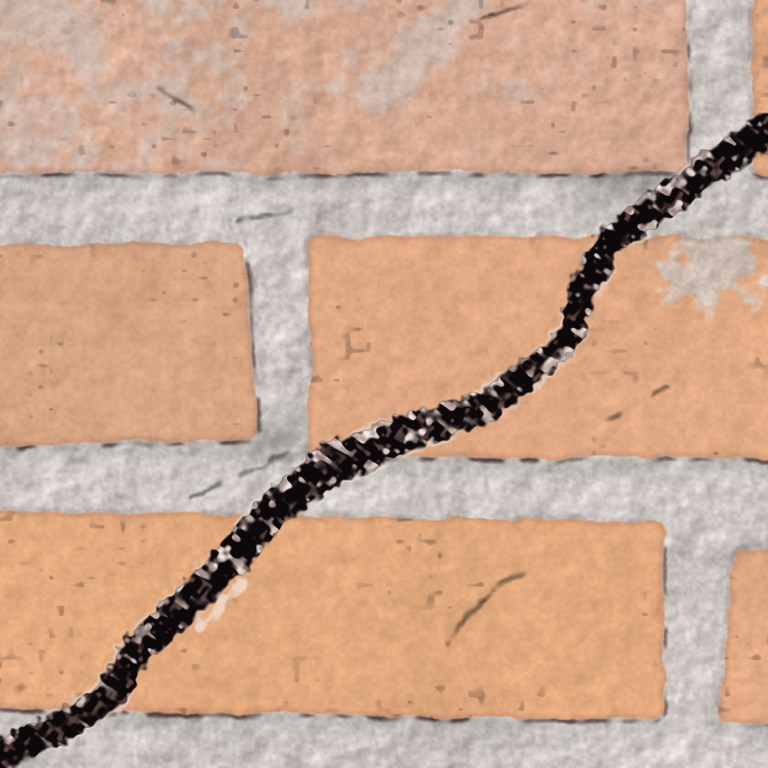
Write a WebGL 2 fragment shader that draws this texture.

```glsl
#version 300 es
precision highp float;
// Weathered brick wall split by a ragged diagonal crack.
// Bricks are noisy rounded boxes over embossed mortar; the crack is the
// distance to a polyline, filled with black and broken up by pale chips.
uniform vec2 u_resolution;
out vec4 fragColor;

float hash(vec2 p) {
  vec3 q = fract(p.xyx * vec3(0.1031, 0.1030, 0.0973));
  q += dot(q, q.yzx + 33.33);
  return fract((q.x + q.y) * q.z);
}

float noise(vec2 p) {
  vec2 i = floor(p), f = fract(p);
  f = f * f * (3.0 - 2.0 * f);
  return mix(mix(hash(i), hash(i + vec2(1, 0)), f.x),
             mix(hash(i + vec2(0, 1)), hash(i + vec2(1, 1)), f.x), f.y);
}

float fbm(vec2 p) {
  float sum = 0.0, amp = 0.5;
  for (int i = 0; i < 5; i++) {
    sum += amp * noise(p);
    p = mat2(1.6, 1.2, -1.2, 1.6) * p + 17.3;
    amp *= 0.5;
  }
  return sum;
}

// x: distance to segment ab, y: signed offset (positive on its left)
vec2 segment(vec2 p, vec2 a, vec2 b) {
  vec2 v = b - a, w = p - a;
  float t = clamp(dot(w, v) / dot(v, v), 0.0, 1.0);
  return vec2(length(w - v * t), (v.x * w.y - v.y * w.x) / length(v));
}

// Lays one brick, with a brown gap line along its lower and right rims
void layBrick(inout vec3 colour, vec2 p, vec2 lo, vec2 hi, vec3 tint) {
  vec2 q = abs(p - 0.5 * (lo + hi)) - 0.5 * (hi - lo) + 0.013;
  float d = length(max(q, 0.0)) + min(max(q.x, q.y), 0.0) - 0.013;
  d += 0.014 * (fbm(p * 32.0) - 0.48);
  float under = smoothstep(0.006, -0.004, p.y - lo.y);
  float beside = smoothstep(-0.004, 0.004, p.x - hi.x);
  float gap = smoothstep(0.007, 0.0, abs(d - 0.002)) * smoothstep(0.25, 0.75, noise(p * 45.0 + 4.0));
  colour *= 1.0 - gap * (0.12 + 0.5 * max(under, 0.9 * beside)) * vec3(0.88, 1, 1);
  colour *= 1.0 - 0.1 * under * smoothstep(0.03, 0.0, d);
  tint *= 1.0 - 0.1 * smoothstep(-0.01, 0.0, d) * vec3(0.7, 1, 1.1);
  colour = mix(colour, tint, smoothstep(0.002, -0.002, d));
}

void main() {
  vec2 p = gl_FragCoord.xy / u_resolution;
  float broad = fbm(p * 7.0) - 0.48, fine = fbm(p * 70.0) - 0.48, grain = noise(p * 210.0) - 0.5;
  // Relief lit from the upper left
  float relief = fbm(p * 38.0) - fbm(p * 38.0 + vec2(-0.22, 0.22));

  // Mortar, shaded where joints meet the crack
  vec3 mortar = vec3(0.8, 0.775, 0.76) + 0.1 * broad + 0.14 * fine + 0.06 * grain + 0.38 * relief;
  mortar *= 1.0 - 0.16 * smoothstep(0.09, 0.0, length((p - vec2(0.365, 0.425)) * vec2(1, 1.5)));
  mortar *= 1.0 - 0.14 * smoothstep(0.09, 0.0, length((p - vec2(0.82, 0.755)) * vec2(0.8, 1.6)));
  vec3 colour = mortar;

  // Brick faces: mottling, relief and small faint pits
  float face = 0.99 + 0.08 * broad + 0.13 * fine + 0.05 * grain + 0.13 * relief;
  face *= 1.0 - 0.22 * smoothstep(0.78, 0.95, noise(p * vec2(75, 105) + 3.0))
                     * smoothstep(0.45, 0.75, noise(p * 13.0));
  vec3 orange = vec3(0.885, 0.668, 0.52) * face;

  // The top brick is dusted with grey, mostly towards its upper left
  float dust = 0.32 - 0.75 * p.x + 0.9 * (p.y - 0.83) + 1.4 * (fbm(p * 26.0 + 5.0) - 0.46) + 0.7 * fine;
  dust += 0.7 * smoothstep(0.045, 0.0, segment(p, vec2(0.49, 0.88), vec2(0.61, 1)).x);
  vec3 dusty = 0.12 * relief + face * mix(vec3(0.845, 0.67, 0.575), vec3(0.8, 0.73, 0.695),
                                          0.8 * smoothstep(0.0, 0.6, dust));

  // Mortar smeared over the right end of the middle brick
  float smear = smoothstep(0.11, 0.0, length((p - vec2(0.925, 0.645)) * vec2(0.75, 1.3)));
  smear = smoothstep(0.45, 0.7, smear * 0.65 + fbm(p * 38.0) - 0.3);

  layBrick(colour, p, vec2(-0.1, 0.775), vec2(0.895, 1.1), dusty);
  layBrick(colour, p, vec2(0.98, 0.772), vec2(1.1), orange);
  layBrick(colour, p + vec2(0.07 * (p.y - 0.55), 0.02 * (0.15 - p.x)),
           vec2(-0.1, 0.423), vec2(0.327, 0.683), orange * vec3(0.955, 0.975, 1));
  layBrick(colour, p, vec2(0.403, 0.404), vec2(1.1, 0.691), mix(orange, mortar, 0.8 * smear));
  layBrick(colour, p + vec2(0, 0.018 * (p.x - 0.4)),
           vec2(-0.1, 0.07), vec2(0.864, 0.329), orange * vec3(1.01, 1, 0.96));
  layBrick(colour, p - vec2(0.1 * (p.y - 0.17), 0), vec2(0.946, 0.057), vec2(1.1, 0.288), orange);

  // Shallow scratches: each entry holds both ends
  vec4 scratches[7] = vec4[7](
    vec4(0.58, 0.16, 0.64, 0.235), vec4(0.64, 0.235, 0.68, 0.255), vec4(0.61, 0.967, 0.69, 1),
    vec4(0.79, 0.45, 0.865, 0.49), vec4(0.25, 0.355, 0.37, 0.41), vec4(0.31, 0.71, 0.4, 0.732),
    vec4(0.21, 0.885, 0.26, 0.85));
  vec2 jitter = 0.02 * (vec2(fbm(p * 22.0), fbm(p * 22.0 + 40.0)) - 0.48);
  for (int i = 0; i < 7; i++) {
    float d = segment(p + jitter, scratches[i].xy, scratches[i].zw).x;
    colour *= 1.0 - 0.4 * smoothstep(0.006, 0.0, d) * smoothstep(0.2, 0.6, noise(p * 50.0));
  }

  // Crack: nearest stretch of the polyline
  vec2 path[18] = vec2[18](
    vec2(-0.05, -0.01), vec2(0, 0.017), vec2(0.078, 0.052), vec2(0.15, 0.102), vec2(0.176, 0.154),
    vec2(0.241, 0.212), vec2(0.312, 0.284), vec2(0.358, 0.342), vec2(0.43, 0.395),
    vec2(0.521, 0.434), vec2(0.638, 0.473), vec2(0.703, 0.525), vec2(0.745, 0.564),
    vec2(0.755, 0.622), vec2(0.794, 0.688), vec2(0.859, 0.733), vec2(0.911, 0.772), vec2(1.05, 0.867));
  vec2 near = vec2(9);
  for (int i = 0; i < 17; i++) {
    vec2 s = segment(p + 0.4 * jitter, path[i], path[i + 1]);
    if (s.x < near.x) near = s;
  }
  float bulge = exp(-pow((p.x - 0.43) / 0.11, 2.0));
  float halfWidth = 0.02 + 0.006 * bulge - 0.004 * exp(-pow((p.x - 0.74) / 0.05, 2.0));
  vec2 turned = mat2(0.8, 0.6, -0.6, 0.8) * p;
  float ragged = near.x - halfWidth + 0.011 * (noise(turned * 120.0) - 0.5);
  float across = near.y / halfWidth;

  // Pale lip, then the black core, then chips inside it
  float lip = smoothstep(0.008, 0.0, ragged) * smoothstep(0.4, 0.75, noise(turned * 38.0 + 7.0));
  colour = mix(colour, vec3(0.96, 0.91, 0.88), 0.75 * lip);
  float core = smoothstep(0.003, -0.003, ragged);
  float rust = smoothstep(0.6, 0.95, noise(turned * 130.0));
  colour = mix(colour, mix(vec3(0.05, 0.03, 0.04), vec3(0.36, 0.27, 0.25), rust), core);
  float rough = smoothstep(0.08, 0.22, p.x) * smoothstep(1.0, 0.86, p.x);
  float chips = noise(turned * vec2(90, 125) + 20.0) + 0.22 * abs(across)
              + (0.08 + 0.16 * bulge) * across - 0.2 * (1.0 - rough);
  vec3 chipTint = mix(vec3(0.55, 0.46, 0.44), vec3(0.98, 0.93, 0.91), noise(turned * 150.0 + 8.0));
  colour = mix(colour, chipTint, core * smoothstep(0.64, 0.92, chips));

  // Flake broken off below the crack
  float flake = segment(p + 1.6 * jitter, vec2(0.255, 0.185), vec2(0.31, 0.238)).x
              + 0.012 * (noise(turned * 80.0) - 0.4);
  colour = mix(colour, vec3(0.95, 0.87, 0.82), 0.8 * smoothstep(0.01, 0.003, flake));
  fragColor = vec4(clamp(colour, 0.0, 1.0), 1);
}
```
